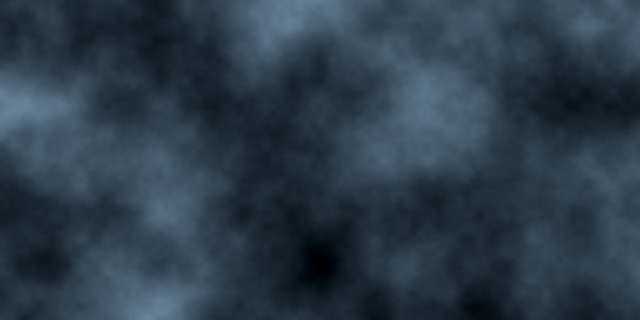
This texture is drawn by a Shadertoy shader. Its source:

```glsl
// Dim, smoky blue-grey clouds on a nearly black ground.
// Wide banks of value noise carry finer octaves on square lattices; a gently
// curved slate ramp colours the sum, leaving soft creases along the axes.

const float CELLS_PER_HEIGHT = 3.0;   // coarsest cloud cells over the height
const vec2  BANK_STRETCH = vec2(0.75, 1.0); // widens the coarsest banks
const int   OCTAVES = 6;
const float LACUNARITY = 2.0;
const float GAIN = 0.5;
const float BROAD_AMPLITUDE = 0.5;    // strength of the coarsest octave
const float FINE_AMPLITUDE = 0.257;   // strength of the second octave
const float MEAN_DENSITY = 0.462;     // average of the summed octaves
const float DENSITY_VARIANCE = 0.012;
const float HIGHLIGHT_CURVE = 0.4;    // stretches the bright end of the ramp
const vec3  MID_SLATE = vec3(0.184, 0.250, 0.305);
const vec3  SLATE_SLOPE = vec3(0.71, 0.82, 0.91);
const uint  SEED = 17u;

// Integer hash of a lattice point and layer, from 0 to 1
float hash(ivec2 cell, uint layer) {
    uint h = uint(cell.x) * 1597334677u ^ uint(cell.y) * 3812015801u;
    h ^= (layer + SEED) * 2654435769u;
    h = (h ^ (h >> 16)) * 2146121005u;
    h = (h ^ (h >> 15)) * 2221713035u;
    h ^= h >> 16;
    return float(h >> 8) / 16777216.0;
}

// Smoothly interpolated lattice values
float valueNoise(vec2 p, uint layer) {
    ivec2 cell = ivec2(floor(p));
    vec2 f = fract(p);
    vec2 blend = f * f * (3.0 - 2.0 * f);
    float bottom = mix(hash(cell, layer), hash(cell + ivec2(1, 0), layer), blend.x);
    float top = mix(hash(cell + ivec2(0, 1), layer), hash(cell + ivec2(1, 1), layer), blend.x);
    return mix(bottom, top, blend.y);
}

// Broad banks of cloud plus octaves, each finer and fainter than the last
float cloudDensity(vec2 p) {
    float density = BROAD_AMPLITUDE * valueNoise(p * BANK_STRETCH, 0u);
    float amplitude = FINE_AMPLITUDE;
    for (int i = 1; i < OCTAVES; i++) {
        p *= LACUNARITY;
        density += amplitude * valueNoise(p, uint(i));
        amplitude *= GAIN;
    }
    return density;
}

void mainImage(out vec4 fragColor, in vec2 fragCoord) {
    vec2 p = fragCoord / iResolution.y * CELLS_PER_HEIGHT;
    float contrast = cloudDensity(p) - MEAN_DENSITY;
    contrast += HIGHLIGHT_CURVE * (contrast * contrast - DENSITY_VARIANCE);
    vec3 color = MID_SLATE + SLATE_SLOPE * contrast;
    fragColor = vec4(clamp(color, 0.0, 1.0), 1.0);
}
```
